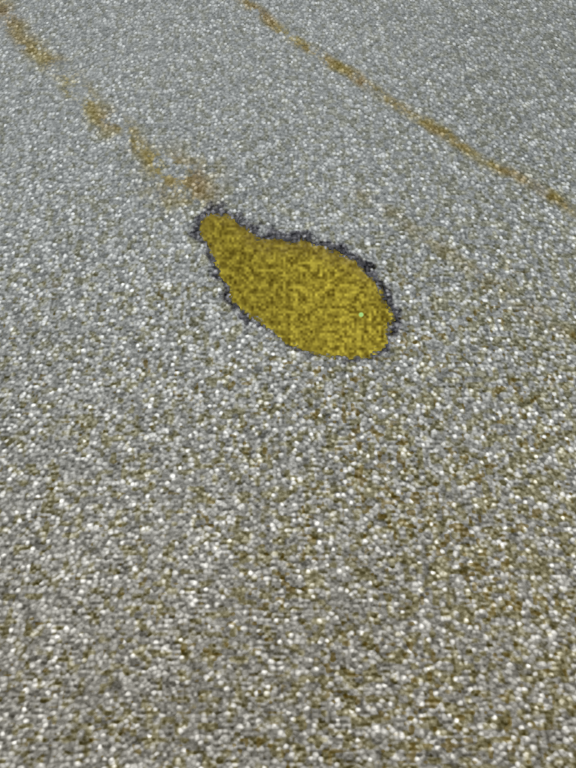
Give the GLSL for this texture, as a WebGL 2 fragment shader.

```glsl
#version 300 es
precision highp float;
// Worn asphalt receding in mild perspective, with a moss-filled pothole.
// Soft cellular pebbles and noise form the road; an ellipse joined to a tapered
// capsule forms the hole, and broken noisy curves carry moss along the cracks.
uniform vec2 u_resolution;
out vec4 fragColor;

float hash(vec2 p) {
  return fract(sin(dot(p, vec2(127.1, 311.7))) * 43758.545);
}

float noise(vec2 p) {
  vec2 i = floor(p), f = fract(p);
  f = f * f * (3.0 - 2.0 * f);
  return mix(mix(hash(i), hash(i + vec2(1, 0)), f.x),
             mix(hash(i + vec2(0, 1)), hash(i + vec2(1, 1)), f.x), f.y);
}

float fbm(vec2 p) {
  float sum = 0.0, amp = 0.53;
  for (int i = 0; i < 4; i++) {
    sum += amp * noise(p);
    p = p * 2.03 + 17.3;
    amp *= 0.5;
  }
  return sum;
}

// Rounded pebbles of random size and brightness, lit from above, dark between
float pebbles(vec2 p) {
  vec2 cell = floor(p);
  float sum = 0.0, weight = 0.22, nearest = 9.0;
  for (int j = -1; j <= 1; j++)
    for (int i = -1; i <= 1; i++) {
      vec2 c = cell + vec2(i, j);
      vec2 r = c + vec2(hash(c), hash(c + 41.7)) - p;
      float w = exp(-dot(r, r) * mix(5.0, 11.0, hash(c + 23.0)));
      float tone = hash(c + 9.2);
      sum += w * (tone - 0.5 + 0.45 * smoothstep(0.8, 1.0, tone) - 0.5 * r.y);
      weight += w;
      nearest = min(nearest, length(r));
    }
  return sum / weight + 0.45 * (0.47 - nearest);
}

float segment(vec2 p, vec2 a, vec2 b) {
  vec2 ab = b - a;
  return length(p - a - ab * clamp(dot(p - a, ab) / dot(ab, ab), 0.0, 1.0));
}

float pothole(vec2 p) {
  vec2 q = p - vec2(0.548, 0.813);
  q = vec2(dot(q, vec2(0.88, -0.475)), dot(q, vec2(0.475, 0.88)));
  float body = (length(q / vec2(0.140, 0.087)) - 1.0) * 0.095;
  vec2 a = vec2(0.381, 0.932), ab = vec2(0.066, -0.084);
  float h = clamp(dot(p - a, ab) / dot(ab, ab), 0.0, 1.0);
  float neck = length(p - a - ab * h) - mix(0.030, 0.056, h);
  float k = clamp(0.5 + 0.5 * (neck - body) / 0.03, 0.0, 1.0);
  return mix(neck, body, k) - 0.03 * k * (1.0 - k);
}

void main() {
  vec2 p = gl_FragCoord.xy / u_resolution.x;
  p.y *= 1.3333 * u_resolution.x / u_resolution.y;
  float far = smoothstep(0.5, 1.33, p.y);

  // Grain shrinks and softens with distance
  vec2 road = vec2((p.x - 0.5) * 255.0 / (2.67 - p.y), -275.0 * log(2.67 - p.y));
  float fine = noise(road * 1.8 + 5.0) - 0.5;
  float relief = pebbles(road) * 0.40 + fine * 0.24;
  vec3 col = mix(vec3(0.550, 0.540, 0.508), vec3(0.565, 0.582, 0.580), smoothstep(0.1, 1.1, p.y));
  col -= 0.02 * smoothstep(0.45, 0.0, p.y) + 0.04 * smoothstep(0.5, 1.1, p.x) * far;
  col += (fbm(p * 5.0) - 0.5) * 0.03 + relief * mix(1.18, 0.62, far);

  // Olive dust in the hollows, stronger near the viewer and to the right
  float dust = smoothstep(0.50, 0.95, noise(road * 0.8 + 77.0) + 0.2 * p.x - relief * 0.8);
  col -= vec3(0.035, 0.05, 0.13) * dust * mix(1.0, 0.3, far);

  // Broken moss and rust along the cracks
  float patches = fbm(p * 24.0), crumbs = fbm(p * 55.0 + 3.0);
  float wobble = (fbm(p * 18.0 + 8.0) - 0.5) * 0.035;
  float broken = smoothstep(0.36, 0.62, patches * 0.4 + crumbs * 0.6 + fine * 0.12);
  float along = p.x - 0.417;
  float right = abs(p.y - 1.333 + 0.631 * along + 0.014 * sin(along * 5.39) + wobble * 0.8) * 0.85;
  float rightMoss = smoothstep(0.016, 0.001, right) * smoothstep(-0.03, 0.02, along)
                  * mix(broken, 1.0, 0.4 * smoothstep(0.1, 0.35, along));
  float left = abs(p.y - 1.316 + 1.15 * p.x - 0.75 * p.x * p.x + wobble * 1.4) * 0.7;
  float leftMoss = smoothstep(0.032, 0.002, left) * smoothstep(0.40, 0.30, p.x) * broken;
  float smudge = smoothstep(0.095, 0.01, length((p - vec2(0.315, 1.02)) * vec2(0.9, 1.1))) * broken;
  float faint = smoothstep(0.020, 0.0, segment(p, vec2(0.62, 1.0), vec2(1.02, 0.73)) + wobble * 0.5)
              * broken * 0.28;
  vec3 ochre = mix(vec3(0.47, 0.40, 0.27), vec3(0.53, 0.47, 0.20), noise(p * 32.0)) + relief * 0.6;
  col = mix(col, ochre, min(0.75, rightMoss * 0.8 + leftMoss * 0.65 + smudge * 0.55 + faint));

  // Small specks, denser below the hole and to the right
  float trail = min(segment(p, vec2(0.53, 0.69), vec2(0.62, 0.55)),
                    segment(p, vec2(0.62, 0.55), vec2(0.87, 0.32)));
  float density = 0.12 * smoothstep(0.07, 0.0, trail) + 0.07 * smoothstep(0.15, 0.85, p.x)
                + 0.04 * smoothstep(0.6, 0.0, p.y);
  float speck = smoothstep(0.73, 0.95, noise(road + 31.0) * 0.65 + patches * 0.4 + density - relief * 0.3);
  speck *= smoothstep(0.95, 0.75, p.y);
  col = mix(col, vec3(0.44, 0.37, 0.18) + relief * 0.7, speck * 0.6);

  // Broken dark rim, widest on the upper right and the left
  float ragged = (fbm(p * 42.0) - 0.5) * 0.020 + fine * 0.008;
  float d = pothole(p) + ragged;
  float side = dot(normalize(p - vec2(0.52, 0.82)), vec2(0.25, 0.97));
  float rim = mix(0.001, 0.015, smoothstep(-0.5, 0.6, side));
  rim = max(rim, 0.010 * smoothstep(0.50, 0.40, p.x)) + (crumbs - 0.5) * 0.030 + fine * 0.008;
  vec3 tar = vec3(0.25, 0.25, 0.27) + relief * 0.9;
  col = mix(col, tar, 0.85 * smoothstep(rim + 0.006, rim - 0.006, d));

  // Moss bed with fine clumps and a shaded upper edge
  float clump = noise(p * 140.0) * 0.45 + noise(p * 235.0 + 7.0) * 0.55;
  vec3 moss = mix(vec3(0.30, 0.25, 0.06), vec3(0.80, 0.74, 0.28), clump);
  moss *= 0.95 + 0.10 * smoothstep(0.38, 0.62, p.x) + 0.12 * (patches - 0.5);
  moss = mix(moss, vec3(0.42, 0.36, 0.20) + relief * 0.5,
             0.5 * smoothstep(-0.035, 0.0, d) * smoothstep(0.0, 0.7, side));
  col = mix(col, moss, smoothstep(0.003, -0.004, d));
  col = mix(col, vec3(0.66, 0.85, 0.52), smoothstep(0.006, 0.002, length(p - vec2(0.627, 0.787))));

  fragColor = vec4(clamp(col, 0.0, 1.0), 1.0);
}
```
